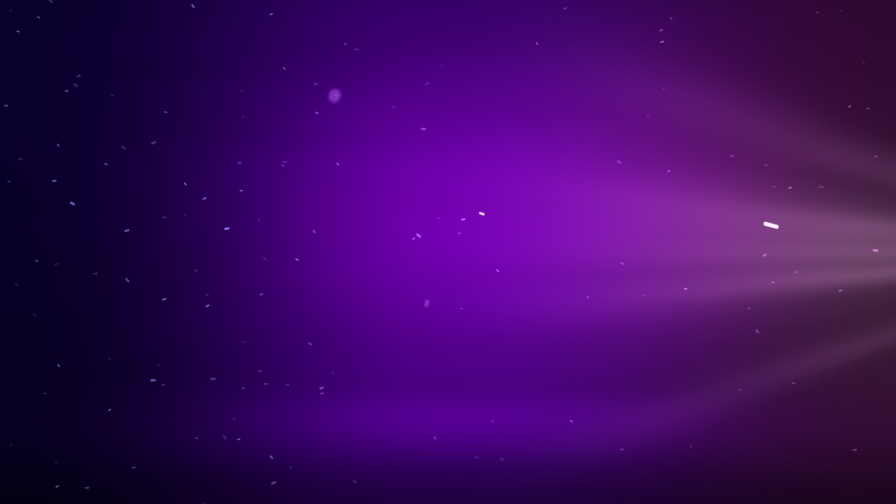
A WebGL 1 fragment shader for this background:

```glsl
precision highp float;
// Violet stage haze with light beams from the right and drifting dust specks.
uniform vec2 u_resolution;

float hash(vec2 p) {
  vec3 q = fract(vec3(p.xyx) * 0.1031);
  q += dot(q, q.yzx + 33.33);
  return fract((q.x + q.y) * q.z);
}

float noise(vec2 p) {
  vec2 i = floor(p);
  vec2 f = fract(p);
  f = f * f * (3.0 - 2.0 * f);
  float low = mix(hash(i), hash(i + vec2(1.0, 0.0)), f.x);
  float high = mix(hash(i + vec2(0.0, 1.0)), hash(i + vec2(1.0)), f.x);
  return mix(low, high, f.y);
}

// Soft elliptical falloff around a centre.
float glow(vec2 p, vec2 center, vec2 radius) {
  vec2 d = (p - center) / radius;
  return exp(-dot(d, d));
}

float bell(float x, float center, float width) {
  float d = (x - center) / width;
  return exp(-d * d);
}

// Short rounded streak; axis runs from its middle to one end.
float streak(vec2 p, vec2 center, vec2 axis, float radius, float blur) {
  vec2 d = p - center;
  float t = clamp(dot(d, axis) / dot(axis, axis), -1.0, 1.0);
  return 1.0 - smoothstep(radius - blur, radius + blur, length(d - axis * t));
}

// One jittered speck in some of the cells, denser on the left.
float dust(vec2 p, float cell, float amount, float size, float blur, float seed) {
  vec2 id = floor(p / cell);
  vec2 key = id + seed;
  vec2 jitter = vec2(hash(key + 7.1), hash(key + 19.7));
  vec2 center = (id + 0.2 + 0.6 * jitter) * cell;
  float density = amount * mix(1.0, 0.4, smoothstep(0.4, 1.1, center.x));
  float present = step(hash(key + 31.3), density);
  float angle = 1.6 * hash(key + 43.9) - 1.0;
  vec2 axis = size * vec2(cos(angle), sin(angle));
  float level = hash(key + 57.3);
  return present * mix(0.2, 0.8, level * level) * streak(p, center, axis, size * 0.7, blur);
}

vec3 haze(vec2 p) {
  vec3 navy = vec3(0.035, 0.0, 0.17);
  vec3 indigo = vec3(0.18, 0.0, 0.37);
  vec3 plum = vec3(0.17, 0.025, 0.18);
  vec3 color = mix(navy, indigo, smoothstep(0.05, 0.85, p.x));
  color = mix(color, plum, smoothstep(0.95, 1.75, p.x));
  color += vec3(0.25, 0.0, 0.31) * glow(p, vec2(0.91, 0.56), vec2(0.43, 0.31));
  color += vec3(0.10, 0.0, 0.14) * glow(p, vec2(0.90, 0.16), vec2(0.52, 0.07));
  color += vec3(0.12, 0.03, 0.10) * glow(p, vec2(1.32, 0.62), vec2(0.32, 0.32));
  color += vec3(0.05, 0.09, 0.03) * glow(p, vec2(1.80, 0.46), vec2(0.36, 0.28));
  // Darker floor and lower left corner.
  color *= mix(0.62, 1.0, smoothstep(-0.03, 0.16, p.y));
  color *= 1.0 - 0.3 * glow(p, vec2(0.0, 0.1), vec2(0.4, 0.4));
  return color;
}

// Beams fan out leftwards from a lamp beyond the right edge.
float beams(vec2 p) {
  vec2 lamp = vec2(2.25, 0.5);
  float slope = (p.y - lamp.y) / (lamp.x - p.x);
  float light = 0.70 * bell(slope, 0.02, 0.15);
  light += 0.25 * bell(slope, -0.09, 0.035);
  light += 0.20 * bell(slope, 0.10, 0.04);
  light += 0.26 * bell(slope, 0.34, 0.08);
  light += 0.22 * bell(slope, -0.34, 0.055);
  light *= 0.85 + 0.3 * noise(vec2(slope * 24.0, 3.0));
  return light * smoothstep(0.85, 1.7, p.x);
}

void main() {
  vec2 p = gl_FragCoord.xy / u_resolution.y;
  p.x *= 1.7778 * u_resolution.y / u_resolution.x;
  float blur = max(0.0018, 0.6 / u_resolution.y);

  vec3 color = haze(p);
  color += vec3(0.30, 0.25, 0.29) * beams(p);
  color *= 0.97 + 0.06 * noise(p * vec2(3.0, 22.0));

  // Scattered dust: each layer is coarser and larger than the last.
  float specks = 0.0;
  for (int i = 0; i < 3; i++) {
    float k = float(i);
    specks += dust(p + k * 0.013, 0.05 + 0.025 * k, 0.17 - 0.02 * k,
                   0.0018 + 0.0006 * k, blur, 13.0 + 47.0 * k);
  }
  vec3 dustTint = mix(vec3(0.50, 0.55, 0.75), vec3(0.60, 0.35, 0.65), smoothstep(0.5, 1.2, p.x));
  color += dustTint * specks;

  // Larger highlights: a bright flake, a small spark and blurred motes.
  float flake = streak(p, vec2(1.530, 0.553), vec2(0.011, -0.003), 0.004, blur);
  float spark = streak(p, vec2(0.956, 0.576), vec2(0.003, -0.001), 0.0025, blur);
  float mote = streak(p, vec2(0.664, 0.810), vec2(0.001, 0.002), 0.011, 0.006);
  float faintMote = streak(p, vec2(0.847, 0.398), vec2(0.001, 0.003), 0.004, 0.004);
  color = mix(color, vec3(1.0, 0.95, 1.0), max(flake, 0.85 * spark));
  color += vec3(0.25, 0.18, 0.27) * (mote + 0.8 * faintMote);

  gl_FragColor = vec4(clamp(color, 0.0, 1.0), 1.0);
}
```
